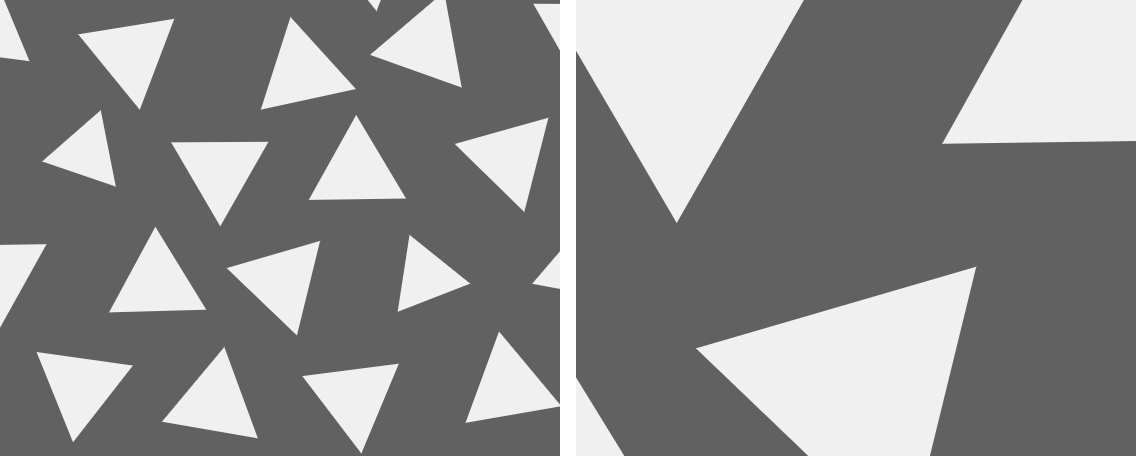
Left: the whole. Right: its middle third, enlarged.
Give the GLSL for this pattern, as a WebGL 1 fragment shader.

```glsl
precision highp float;
// Scattered pale equilateral triangles, tilted up or down, on a flat grey ground.

#define CELL vec2(0.318, 0.262)       // grid spacing, in canvas heights
#define JITTER vec2(0.035, 0.022)     // largest shift of a centre from its cell
#define SAG 0.05                      // how far the upper rows bend, per height
#define RADIUS 0.1232                 // centre to corner of a large triangle
#define SMALL_SCALE 0.80              // relative size of the small triangles
#define SMALL_EVERY 5.0               // one triangle in this many is small
#define DOWN_SHARE 0.40               // fraction of triangles that point down
#define DOWN_TILT vec2(-8.0, 18.0)    // tilt ranges in degrees, counterclockwise
#define UP_TILT vec2(-28.0, 22.0)
#define SEED 17.0
#define GROUND vec3(0.38)
#define PAPER vec3(0.94)

uniform vec2 u_resolution;

// Two random values in 0..1 for a grid cell
vec2 hash2(vec2 cell) {
    vec3 q = fract((cell + SEED).xyx * vec3(0.1031, 0.1030, 0.0973));
    q += dot(q, q.yzx + 33.33);
    return fract((q.xx + q.yz) * q.zy);
}

// Signed distance to the edge lines of a triangle that points up
float triangleDistance(vec2 p, float radius) {
    vec2 side = vec2(0.8660254 * abs(p.x), 0.5 * p.y);
    return max(side.x + side.y, -p.y) - 0.5 * radius;
}

vec2 rotate(vec2 p, float angle) {
    float c = cos(angle), s = sin(angle);
    return vec2(c * p.x - s * p.y, s * p.x + c * p.y);
}

// Distance to the triangle that belongs to one cell
float cellTriangle(vec2 p, vec2 cell, float stagger) {
    vec2 center = (cell + vec2(0.5 + stagger, 0.5)) * CELL;
    center.y += SAG * center.y * (cos(5.0 * center.x) - 0.5);
    center += (2.0 * hash2(cell) - 1.0) * JITTER;

    // An evenly spread rank picks the direction, then the tilt within its range
    float rank = fract(dot(cell, vec2(0.6180, 0.7549)));
    bool isDown = rank < DOWN_SHARE;
    float tilt = isDown
        ? mix(DOWN_TILT.x, DOWN_TILT.y, rank / DOWN_SHARE)
        : mix(UP_TILT.x, UP_TILT.y, (rank - DOWN_SHARE) / (1.0 - DOWN_SHARE));
    vec2 local = rotate(p - center, -radians(tilt));
    if (isDown) local.y = -local.y;

    bool isSmall = mod(cell.x + 2.0 * cell.y + 1.5, SMALL_EVERY) < 1.0;
    return triangleDistance(local, RADIUS * (isSmall ? SMALL_SCALE : 1.0));
}

void main() {
    vec2 p = gl_FragCoord.xy / u_resolution.y;
    float nearest = 1.0;

    // Search the neighbouring cells; every other row is shifted by half a cell
    for (int j = -1; j <= 1; j++) {
        float row = floor(p.y / CELL.y) + float(j);
        float stagger = 0.5 * mod(row, 2.0);
        float column = floor(p.x / CELL.x - stagger);
        for (int i = -1; i <= 1; i++) {
            vec2 cell = vec2(column + float(i), row);
            nearest = min(nearest, cellTriangle(p, cell, stagger));
        }
    }

    // Edge softened over one pixel
    float coverage = clamp(0.5 - nearest * u_resolution.y, 0.0, 1.0);
    gl_FragColor = vec4(mix(GROUND, PAPER, coverage), 1.0);
}
```
